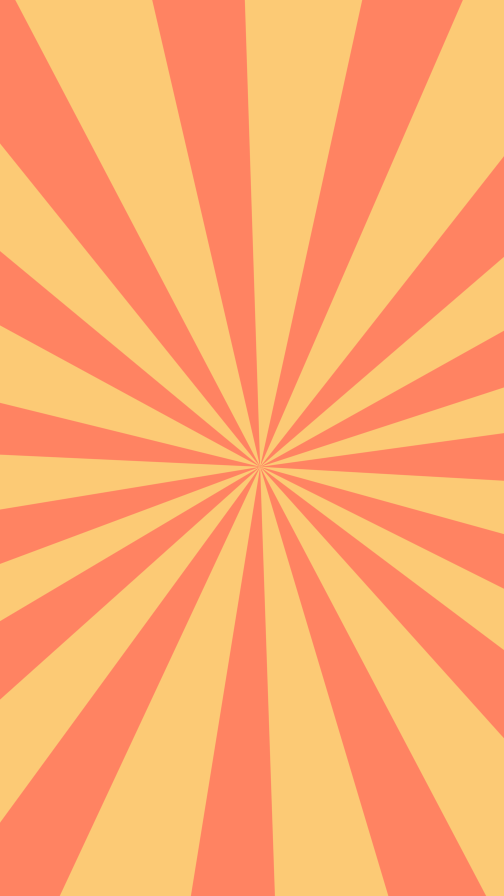
This background is drawn by a Shadertoy shader. Its source:

```glsl
const vec3 SAND = vec3(0.988, 0.792, 0.459);
const vec3 CORAL = vec3(1.0, 0.514, 0.384);
const vec2 HUB = vec2(0.5162, 0.4790);   // meeting point, fraction of canvas
const float RAY_HALF_WIDTH = 5.57;       // degrees
const float EDGE_SOFTNESS = 0.7;         // pixels on each side of an edge
const int RAY_COUNT = 15;

// Uneven ray directions, degrees counter-clockwise from the right
const float RAY_ANGLES[RAY_COUNT] = float[RAY_COUNT](
    2.3, 23.6, 46.3, 72.1, 97.45, 123.25, 145.9, 171.75,
    194.9, 216.25, 239.4, 266.4, 292.2, 317.5, 339.0);

// Smallest unsigned difference between two angles in degrees
float angleGap(float a, float b) {
    return abs(mod(a - b + 180.0, 360.0) - 180.0);
}

// Approximate signed distance to the closest ray, negative inside
float raysDistance(vec2 p) {
    float angle = degrees(atan(p.y, p.x));
    float gap = 180.0;
    for (int i = 0; i < RAY_COUNT; i++) {
        gap = min(gap, angleGap(angle, RAY_ANGLES[i]));
    }
    return length(p) * sin(radians(min(gap - RAY_HALF_WIDTH, 90.0)));
}

void mainImage(out vec4 fragColor, in vec2 fragCoord) {
    // Canvas-height units centred on the hub
    vec2 p = (fragCoord - HUB * iResolution.xy) / iResolution.y;
    p.x += step(dot(p, p), 0.0) * 1e-5;

    // Antialiased rays over the flat background
    float blur = EDGE_SOFTNESS / iResolution.y;
    float ray = 1.0 - smoothstep(-blur, blur, raysDistance(p));
    fragColor = vec4(mix(SAND, CORAL, ray), 1.0);
}
```
